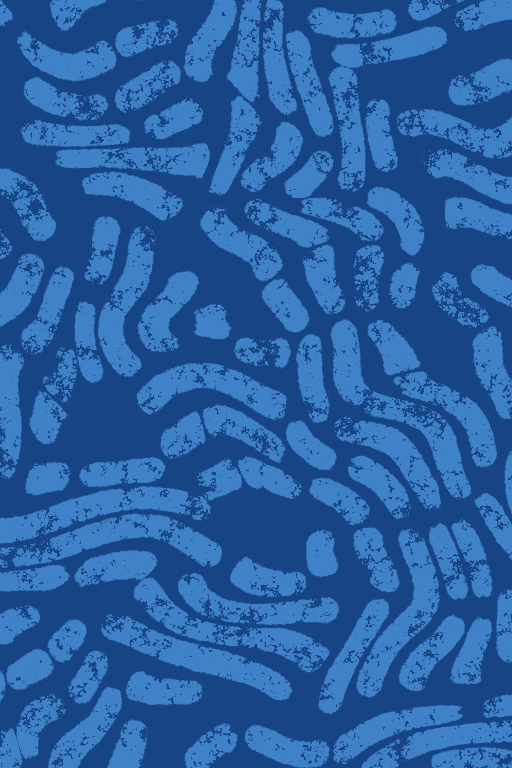
A Shadertoy shader for this pattern:

```glsl
#define NAVY vec3(0.085, 0.265, 0.52)
#define SKY vec3(0.248, 0.51, 0.78)
#define PATCH 0.34      // size of a group of parallel worms
#define PITCH 0.074     // distance between neighbouring rows
#define RADIUS 0.0245   // half width of a worm
#define MARGIN 0.031    // distance kept from the patch border
#define MIN_LENGTH 0.018
#define SPLIT_CHANCE 0.65
#define BEND 0.43       // steepness of the waves
#define WEAR 0.53       // grain level above which paint is missing

vec2 hash2(vec2 p) {
    vec3 q = fract(p.xyx * vec3(0.1031, 0.1030, 0.0973));
    q += dot(q, q.yzx + 33.33);
    return fract((q.xx + q.yz) * q.zy);
}

// Distance to the nearest scattered point
float cellular(vec2 p) {
    vec2 cell = floor(p);
    float nearest = 9.0;
    for (int y = -1; y <= 1; y++)
    for (int x = -1; x <= 1; x++) {
        vec2 c = cell + vec2(x, y);
        vec2 delta = c + hash2(c) - p;
        nearest = min(nearest, dot(delta, delta));
    }
    return sqrt(nearest);
}

// Layered cellular noise, from blotches to fine grain
float wornGrain(vec2 p) {
    float sum = 0.0, frequency = 10.0;
    for (int i = 0; i < 4; i++) {
        sum += 0.25 * cellular(p * frequency + float(i) * 19.7);
        p = mat2(0.8, 0.6, -0.6, 0.8) * p;
        frequency *= 2.65;
    }
    return sum;
}

// Shear waves in turning directions bend the straight worms
vec2 bendSpace(vec2 p) {
    for (int i = 0; i < 4; i++) {
        float k = 9.0 + 5.8 * float(i);
        p = mat2(-0.32, 0.947, -0.947, -0.32) * p;
        p.y += BEND / k * sin(k * p.x + 2.3 * float(i));
    }
    return p;
}

vec2 patchSeed(vec2 cell) {
    return (cell + 0.15 + 0.7 * hash2(cell)) * PATCH;
}

// Offset from the nearest worm axis, which lies in a row of the patch
vec2 wormOffset(vec2 q) {
    // Find the patch that owns this place
    vec2 base = floor(q / PATCH), home = base;
    float nearest = 9.0;
    for (int y = -1; y <= 1; y++)
    for (int x = -1; x <= 1; x++) {
        vec2 c = base + vec2(x, y);
        float d = distance(q, patchSeed(c));
        if (d < nearest) { nearest = d; home = c; }
    }
    vec2 seed = patchSeed(home);
    vec2 random = hash2(home + 17.0);
    float angle = 6.2832 * random.x;
    vec2 along = vec2(cos(angle), sin(angle));
    vec2 across = vec2(-along.y, along.x);
    float u = dot(q - seed, along);
    float v = dot(q - seed, across);
    float row = floor(v / PITCH + random.y);
    float axis = (row + 0.5 - random.y) * PITCH;

    // Trim the row by the borders to all neighbouring patches
    float start = -9.0, end = 9.0;
    for (int y = -2; y <= 2; y++)
    for (int x = -2; x <= 2; x++) {
        if (x == 0 && y == 0) continue;
        vec2 toOther = patchSeed(home + vec2(x, y)) - seed;
        float gap = length(toOther);
        vec2 n = toOther / gap;
        float room = 0.5 * gap - MARGIN - axis * dot(n, across);
        float slope = dot(n, along);
        if (abs(slope) < 0.0001) slope = 0.0001;
        if (slope > 0.0) end = min(end, room / slope);
        else start = max(start, room / slope);
    }

    // Split some long rows into two worms
    vec2 chance = hash2(home * 13.0 + row + 50.0);
    if (end - start > 0.15 && chance.x < SPLIT_CHANCE) {
        float cut = mix(start, end, 0.35 + 0.3 * chance.y);
        if (u < cut) end = cut - RADIUS - 0.01;
        else start = cut + RADIUS + 0.01;
    }
    if (end - start < MIN_LENGTH) return vec2(1.0);
    return along * (u - clamp(u, start, end)) + across * (v - axis);
}

void mainImage(out vec4 fragColor, in vec2 fragCoord) {
    float pixel = 1.0 / iResolution.x;
    vec2 p = fragCoord * pixel;
    vec2 q = bendSpace(p + 3.0);

    // Undo most of the stretching so that worms keep an even width
    mat2 stretch = mat2(dFdx(q), dFdy(q)) * iResolution.x;
    vec2 offset = wormOffset(q);
    float dist = length(offset);
    float scale = length((offset / max(dist, 0.00001)) * stretch);
    dist = dist / mix(1.0, clamp(scale, 0.65, 1.4), 0.6) - RADIUS;

    // Slightly rough outline, then worn paint inside
    float grain = wornGrain(p + 5.0);
    dist += 0.01 * (grain - 0.46);
    float paint = 1.0 - smoothstep(-pixel, pixel, dist);
    float soft = 0.02 + 10.0 * pixel;
    paint *= 1.0 - smoothstep(WEAR - soft, WEAR + soft, grain);
    fragColor = vec4(mix(NAVY, SKY, paint), 1.0);
}
```
